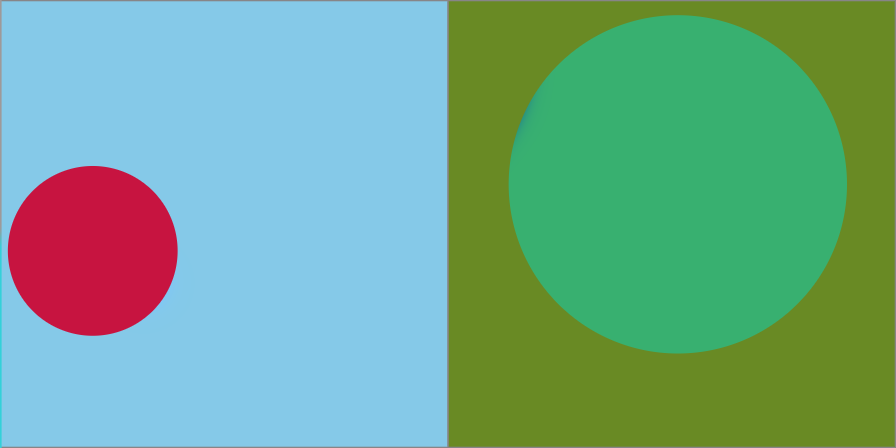
Give the GLSL for this background, as a Shadertoy shader.

```glsl
// Two framed colour panels, sky and olive, each holding one flat disc.
#define SKY vec3(0.52, 0.79, 0.91)
#define OLIVE vec3(0.41, 0.54, 0.14)
#define CRIMSON vec3(0.78, 0.08, 0.25)
#define JADE vec3(0.22, 0.69, 0.44)
#define FRAME vec3(0.53, 0.52, 0.53)
#define TEAL vec3(0.15, 0.55, 0.52)
#define CYAN vec3(0.20, 0.82, 0.85)
#define RED_DISC vec3(0.207, 0.440, 0.1895)
#define GREEN_DISC vec3(1.513, 0.5885, 0.3776)
#define LINE_WIDTH 0.0036

// Signed distance to a disc stored as centre and radius
float discDistance(vec2 p, vec3 disc) {
    return length(p - disc.xy) - disc.z;
}

// Antialiased coverage of the region where d is negative
float coverage(float d, float pixel) {
    return clamp(0.5 - d / pixel, 0.0, 1.0);
}

// Weight that peaks where p lies in the given direction from the centre
float facing(vec2 p, vec2 centre, float angle, float spread) {
    float cosine = dot(normalize(p - centre + 1e-5), vec2(cos(angle), sin(angle)));
    return exp((cosine - 1.0) / spread);
}

void mainImage(out vec4 fragColor, in vec2 fragCoord) {
    float pixel = 1.0 / iResolution.y;
    vec2 p = fragCoord * pixel;
    float width = iResolution.x * pixel;
    float middle = 0.5 * width;

    // Panels
    vec3 color = mix(OLIVE, SKY, coverage(p.x - middle, pixel));

    // Crimson disc with a faint blue glow at its lower right
    float red = discDistance(p, RED_DISC);
    float glow = exp(-max(red, 0.0) / 0.015) * facing(p, RED_DISC.xy, -0.56, 0.05);
    color += vec3(-0.02, -0.01, 0.05) * glow;
    color = mix(color, CRIMSON, coverage(red, pixel));

    // Jade disc with a thin teal crescent inside its upper left rim
    float green = discDistance(p, GREEN_DISC);
    float crescent = exp(min(green, 0.0) / 0.012) * facing(p, GREEN_DISC.xy, 2.73, 0.015);
    color = mix(color, mix(JADE, TEAL, 0.85 * crescent), coverage(green, pixel));

    // Frame, centre divider and tinted left edge
    float border = min(min(p.y, 1.0 - p.y), width - p.x);
    float divider = abs(p.x - middle) - 0.5 * LINE_WIDTH;
    color = mix(color, FRAME, coverage(min(border - LINE_WIDTH * 0.8, divider), pixel));
    vec3 edgeTint = mix(CYAN, vec3(0.62, 0.60, 0.60), smoothstep(0.44, 0.50, p.y));
    color = mix(color, edgeTint, coverage(p.x - LINE_WIDTH, pixel));

    fragColor = vec4(color, 1.0);
}
```
